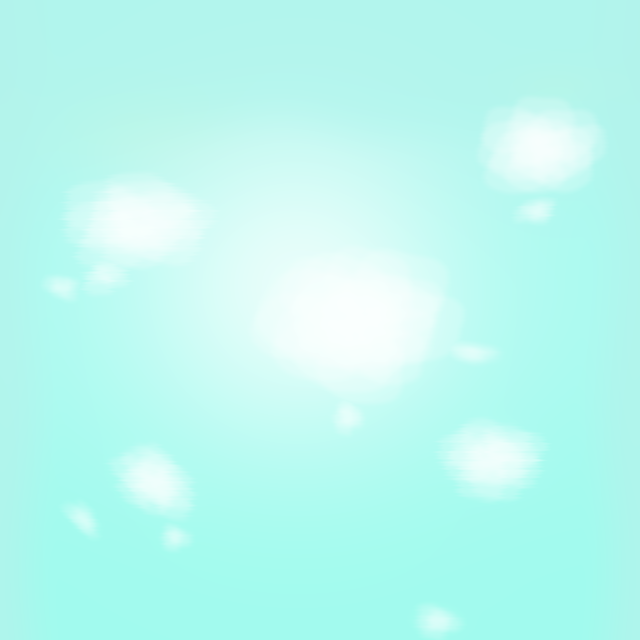
This background is drawn by a WebGL 2 fragment shader. Its source:

```glsl
#version 300 es
precision highp float;
// Pale turquoise sky with a soft central glow and translucent painted clouds.

#define GLOW_CENTER vec2(0.465, 0.555)
#define GLOW_RADIUS 0.255
#define GLOW_STRENGTH 0.80
#define PUFF_OPACITY 0.20
#define EDGE_SOFTNESS 0.006
#define STREAK_SIZE 0.007
#define CLOUD_WHITE vec3(0.985, 1.0, 0.996)

uniform vec2 u_resolution;
out vec4 fragColor;

float hash(float n) {
    return fract(sin(n * 12.99) * 4375.85);
}

// Soft elliptical spot
float spot(vec2 p, vec2 center, vec2 radius) {
    vec2 q = (p - center) / radius;
    return exp(-dot(q, q));
}

// Layered sines, shifting rows sideways like dry brush hairs
float brushShift(float y, float seed) {
    return (sin(y * 310.0 + seed) + sin(y * 733.0 + seed * 2.3)
          + sin(y * 1190.0 + seed * 4.1)) / 3.0;
}

// Opacity of a cloud: overlapping puffs on a golden-angle spiral
float cloud(vec2 p, vec2 center, vec2 size, float tilt, int puffs,
            float coreStrength, float streak, float seed) {
    vec2 d = p - center;
    d.x += streak * STREAK_SIZE * brushShift(p.y, seed);
    d = mat2(cos(tilt), -sin(tilt), sin(tilt), cos(tilt)) * d;
    vec2 q = d / size;
    if (dot(q, q) > 4.0) return 0.0;

    float clear = 1.0 - coreStrength * exp(-3.2 * dot(q, q));
    float soft = EDGE_SOFTNESS / min(size.x, size.y);
    for (int i = 0; i < puffs; i++) {
        float n = float(i);
        float spread = 0.66 * sqrt((n + 0.3) / float(puffs));
        float turn = n * 2.4 + seed;
        float radius = mix(0.34, 0.52, hash(n + seed * 7.0));
        vec2 e = q - spread * vec2(cos(turn), sin(turn));
        float angle = atan(e.y, e.x);
        float wobble = 1.0 + 0.06 * sin(angle * 3.0 + turn) + 0.035 * sin(angle * 5.0 - seed);
        vec2 a = pow(abs(e) + 1e-4, vec2(2.5));
        float dist = pow(a.x + a.y, 0.4) - radius * wobble;
        float inside = 1.0 - smoothstep(-soft, soft, dist);
        clear *= 1.0 - PUFF_OPACITY * inside;
    }
    return 1.0 - clear;
}

vec3 sky(vec2 p) {
    vec3 lowSky = vec3(0.632, 0.982, 0.932);
    vec3 midSky = vec3(0.668, 0.980, 0.940);
    vec3 highSky = vec3(0.694, 0.960, 0.928);
    vec3 edgeTint = vec3(0.700, 0.952, 0.922);
    vec3 greenTint = vec3(0.735, 0.966, 0.895);

    float wave = 0.012 * sin(p.x * 11.0) + 0.007 * sin(p.x * 23.0 + 1.0);
    vec3 color = mix(lowSky, midSky, smoothstep(0.08, 0.55, p.y));
    color = mix(color, highSky, smoothstep(0.55, 0.90, p.y + wave));

    // Grayer margins
    float side = min(p.x, 1.0 - p.x) + 0.008 * sin(p.y * 13.0);
    color = mix(color, edgeTint, 0.75 * (1.0 - smoothstep(0.0, 0.10, side)));

    // Faint green haze near the upper corners
    float haze = 0.50 * spot(p, vec2(0.23, 0.79), vec2(0.15, 0.07))
               + 0.35 * spot(p, vec2(0.87, 0.865), vec2(0.08, 0.035));
    color = mix(color, greenTint, haze);

    // Central light, fading under the upper haze band
    float light = GLOW_STRENGTH * spot(p, GLOW_CENTER, vec2(GLOW_RADIUS));
    light *= 1.0 - 0.6 * smoothstep(0.75, 0.86, p.y + wave);
    return mix(color, vec3(0.965, 0.998, 0.990), light);
}

void main() {
    vec2 p = gl_FragCoord.xy / u_resolution;
    vec3 color = sky(p);

    // Large clouds
    float cover = cloud(p, vec2(0.562, 0.496), vec2(0.158, 0.122), -0.06, 20, 0.70, 0.15, 1.7);
    cover = max(cover, cloud(p, vec2(0.218, 0.650), vec2(0.119, 0.080), 0.05, 16, 0.55, 1.0, 4.2));
    cover = max(cover, cloud(p, vec2(0.846, 0.768), vec2(0.098, 0.077), 0.10, 14, 0.62, 0.2, 2.6));
    cover = max(cover, cloud(p, vec2(0.771, 0.283), vec2(0.085, 0.067), -0.05, 13, 0.45, 1.0, 5.5));
    cover = max(cover, cloud(p, vec2(0.243, 0.247), vec2(0.078, 0.052), -0.62, 12, 0.50, 0.7, 3.1));

    // Small wisps
    cover = max(cover, cloud(p, vec2(0.167, 0.572), vec2(0.044, 0.032), 0.1, 5, 0.25, 1.0, 0.8));
    cover = max(cover, cloud(p, vec2(0.098, 0.552), vec2(0.032, 0.024), -0.1, 5, 0.22, 0.2, 2.0));
    cover = max(cover, cloud(p, vec2(0.841, 0.670), vec2(0.034, 0.024), 0.1, 5, 0.30, 0.5, 6.3));
    cover = max(cover, cloud(p, vec2(0.735, 0.449), vec2(0.050, 0.019), -0.16, 5, 0.28, 0.2, 3.8));
    cover = max(cover, cloud(p, vec2(0.545, 0.349), vec2(0.030, 0.028), -0.2, 5, 0.30, 0.2, 1.2));
    cover = max(cover, cloud(p, vec2(0.130, 0.187), vec2(0.038, 0.021), -0.75, 5, 0.25, 0.3, 4.9));
    cover = max(cover, cloud(p, vec2(0.274, 0.161), vec2(0.029, 0.023), 0.0, 5, 0.28, 0.3, 7.4));
    cover = max(cover, cloud(p, vec2(0.684, 0.030), vec2(0.044, 0.028), -0.05, 6, 0.35, 0.3, 5.1));

    fragColor = vec4(mix(color, CLOUD_WHITE, cover), 1.0);
}
```
